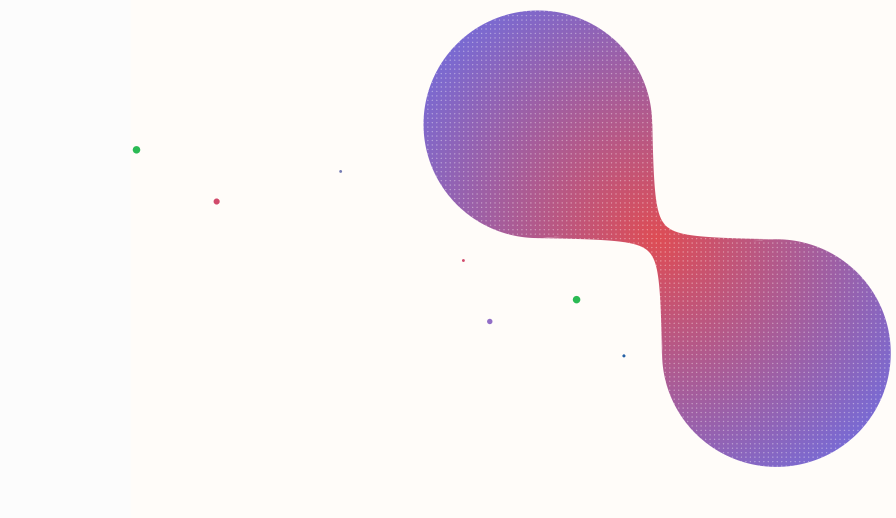
A Shadertoy shader for this background:

```glsl
// Two large discs joined by a thin curved neck, coloured by a radial blend
// from red to violet and covered with a fine dot grid, on a pale backdrop.
// Discs and neck are one signed distance; small beads are drawn in a loop.

// Layout space: origin at the top left, y pointing down
const vec2 LAYOUT = vec2(768.0, 446.0);

const vec3 CREAM  = vec3(1.000, 0.988, 0.977);
const vec3 MIST   = vec3(0.988, 0.988, 0.990);
const vec3 RED    = vec3(0.870, 0.300, 0.330);
const vec3 VIOLET = vec3(0.475, 0.415, 0.825);
const vec3 GREEN  = vec3(0.170, 0.730, 0.330);
const vec3 ROSE   = vec3(0.820, 0.290, 0.420);
const vec3 LILAC  = vec3(0.570, 0.430, 0.780);
const vec3 SLATE  = vec3(0.450, 0.480, 0.700);
const vec3 BLUE   = vec3(0.150, 0.380, 0.650);

// Beads: centre and radius, with matching colours
const int BEADS = 7;
const vec3 BEAD[BEADS] = vec3[](
    vec3(117.0, 129.0, 3.2), vec3(185.7, 173.5, 2.6), vec3(292.0, 147.6, 1.2),
    vec3(397.2, 224.3, 1.2), vec3(419.8, 276.8, 2.3), vec3(494.2, 258.0, 3.2),
    vec3(534.8, 306.4, 1.3));
const vec3 BEAD_COLOR[BEADS] = vec3[](
    GREEN, ROSE, SLATE, ROSE, LILAC, GREEN, BLUE);

// Antialiased fill of a signed distance, for a given pixel size
float fill(float dist, float pixel) {
    return clamp(0.5 - dist / pixel, 0.0, 1.0);
}

float discDistance(vec2 p, vec2 center, float radius) {
    return length(p - center) - radius;
}

float boxDistance(vec2 p, vec2 lo, vec2 hi) {
    vec2 q = max(lo - p, p - hi);
    return max(q.x, q.y);
}

// Tapered hyperbola hugging both axes: positive in the open corner
float cornerCut(vec2 offset, float bend, float reach) {
    vec2 q = max(offset, 0.0);
    float value = q.x * q.y - bend * (1.0 - (q.x + q.y) / reach);
    return value / length(q.yx + bend / reach);
}

// Two discs and the neck between them
float dumbbellDistance(vec2 p, vec2 a, vec2 b, float radius) {
    vec2 upper = vec2(a.x + radius, b.y - radius);
    vec2 lower = vec2(b.x - radius, a.y + radius);
    float upperCut = cornerCut((p - upper) * vec2(1.0, -1.0), 175.0, 110.0);
    float lowerCut = cornerCut((p - lower) * vec2(-1.0, 1.0), 170.0, 110.0);
    float neck = max(boxDistance(p, a, b), max(upperCut, lowerCut));
    float discs = min(discDistance(p, a, radius), discDistance(p, b, radius));
    return min(discs, neck);
}

// Coverage of a square grid of round dots
float dotGrid(vec2 p, float spacing, float radius, float pixel) {
    vec2 cell = (fract(p / spacing) - 0.5) * spacing;
    return fill(length(cell) - radius, pixel);
}

void mainImage(out vec4 fragColor, in vec2 fragCoord) {
    vec2 uv = fragCoord / iResolution.xy;
    vec2 p = vec2(uv.x, 1.0 - uv.y) * LAYOUT;
    float pixel = LAYOUT.y / iResolution.y;

    // Backdrop with a cooler band on the left
    vec3 color = mix(CREAM, MIST, fill(p.x - 112.0, pixel));

    // Dumbbell, red at the neck and violet at the far ends
    vec2 discA = vec2(461.0, 107.0);
    vec2 discB = vec2(665.5, 304.0);
    float radius = 98.0;
    vec2 middle = 0.5 * (discA + discB);
    float blend = length(p - middle) / (0.5 * length(discB - discA) + radius);
    vec3 body = mix(RED, VIOLET, clamp(blend, 0.0, 1.0));
    body = mix(body, CREAM, 0.4 * dotGrid(p, 3.84, 0.55, pixel));
    color = mix(color, body, fill(dumbbellDistance(p, discA, discB, radius), pixel));

    // Scattered beads
    for (int i = 0; i < BEADS; i++) {
        float dist = discDistance(p, BEAD[i].xy, BEAD[i].z);
        color = mix(color, BEAD_COLOR[i], fill(dist, pixel));
    }

    fragColor = vec4(color, 1.0);
}
```
